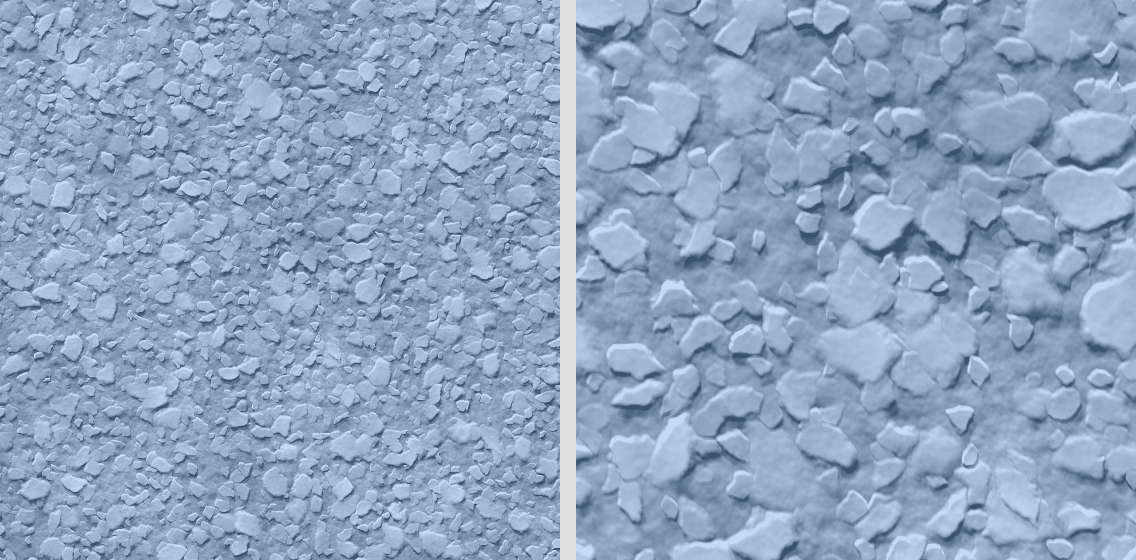
Left, the full canvas; right, a detail of the centre.
Write a WebGL 1 fragment shader that draws this texture.

```glsl
precision highp float;
uniform vec2 u_resolution;

const float TAU = 6.2831853;
const vec3 SHADOW_BLUE = vec3(0.32, 0.42, 0.53);
const vec3 LIGHT_BLUE = vec3(0.71, 0.80, 0.91);
const vec2 TOWARD_LIGHT = vec2(-0.29, 0.957);

float hash(vec2 p) {
  return fract(sin(dot(p, vec2(127.1, 311.7))) * 43758.5453);
}

vec2 hash2(vec2 p) {
  return vec2(hash(p), hash(p + 57.3));
}

float noise(vec2 p) {
  vec2 cell = floor(p);
  vec2 f = fract(p);
  f = f * f * (3.0 - 2.0 * f);
  float low = mix(hash(cell), hash(cell + vec2(1.0, 0.0)), f.x);
  float high = mix(hash(cell + vec2(0.0, 1.0)), hash(cell + 1.0), f.x);
  return mix(low, high, f.y);
}

float fbm(vec2 p) {
  float sum = 0.0;
  float gain = 0.5;
  for (int i = 0; i < 4; i++) {
    sum += gain * noise(p);
    p = mat2(1.6, 1.2, -1.2, 1.6) * p + 11.7;
    gain *= 0.5;
  }
  return sum;
}

// Domed, tilted pebble with five uneven sides; p is relative to its centre
float stone(vec2 p, vec2 id, float radius, float lift) {
  float angle = TAU * hash(id + 3.1);
  float c = cos(angle);
  float s = sin(angle);
  vec2 q = mat2(c, s, -s, c) * p / radius;
  q *= vec2(0.85, mix(0.9, 1.5, hash(id + 8.4)));
  if (dot(q, q) > 2.9) return 0.0;

  float sum = 0.0;
  for (int i = 0; i < 5; i++) {
    float k = float(i);
    vec2 rnd = hash2(id + 4.7 * k + 1.9);
    float side = TAU * (k + 0.65 * rnd.x) / 5.0;
    float reach = mix(0.75, 1.1, rnd.y);
    float d = max(dot(q, vec2(cos(side), sin(side))) / reach, 0.0);
    float d2 = d * d;
    sum += d2 * d2 * d2;
  }
  float rim = pow(sum, 1.0 / 6.0);
  float shoulder = mix(0.35, 0.72, hash(id + 27.9));
  vec2 tilt = hash2(id + 21.6) - 0.5;
  float top = lift * (mix(0.7, 1.15, hash(id + 33.2)) + 0.65 * dot(tilt, q));
  return top * (1.0 - smoothstep(shoulder, 1.08, rim));
}

// Highest pebble of a jittered grid
float stoneLayer(vec2 p, float cells, float share, float lift, float seed) {
  vec2 g = p * cells;
  vec2 base = floor(g);
  float height = 0.0;
  for (int y = -1; y <= 1; y++) {
    for (int x = -1; x <= 1; x++) {
      vec2 cell = base + vec2(float(x), float(y));
      vec2 id = cell + seed;
      if (hash(id) < share) {
        vec2 centre = cell + mix(vec2(0.1), vec2(0.9), hash2(id + 14.8));
        float radius = mix(0.32, 0.54, hash(id + 40.5));
        height = max(height, stone(g - centre, id, radius, lift));
      }
    }
  }
  return height;
}

float relief(vec2 p) {
  vec2 wobble = vec2(fbm(p * 70.0), fbm(p * 70.0 + 31.4)) - 0.47;
  vec2 q = p + 0.011 * wobble;
  float height = 1.1 * fbm(p * 55.0) - 0.15;
  height = max(height, stoneLayer(q, 46.0, 0.75, 0.75, 71.0));
  height = max(height, stoneLayer(q, 29.0, 0.75, 0.92, 137.0));
  height = max(height, stoneLayer(q, 19.0, 0.6, 1.12, 211.0));
  float roughness = mix(0.25, 0.65, noise(p * 22.0));
  roughness *= mix(1.0, 0.55, smoothstep(0.65, 1.0, height));
  float swell = 0.3 * (noise(p * 15.0) - 0.5);
  return height + swell + roughness * (fbm(p * 110.0 + 5.3) - 0.47);
}

void main() {
  vec2 p = gl_FragCoord.xy / min(u_resolution.x, u_resolution.y);
  float height = relief(p);
  float slope = height - relief(p + 0.0025 * TOWARD_LIGHT);
  float blocked = relief(p + 0.008 * TOWARD_LIGHT) - height;

  // Raking light, cast shadow and darker hollows
  float tone = 0.36 + 0.44 * height + 1.15 * slope;
  tone -= 0.4 * smoothstep(0.05, 0.8, blocked);
  tone += 0.2 * (noise(p * 7.0) - 0.5);
  tone += 0.08 * (noise(p * 310.0) - 0.5);

  vec3 color = mix(SHADOW_BLUE, LIGHT_BLUE, clamp(tone, -0.25, 1.15));
  gl_FragColor = vec4(color, 1.0);
}
```
